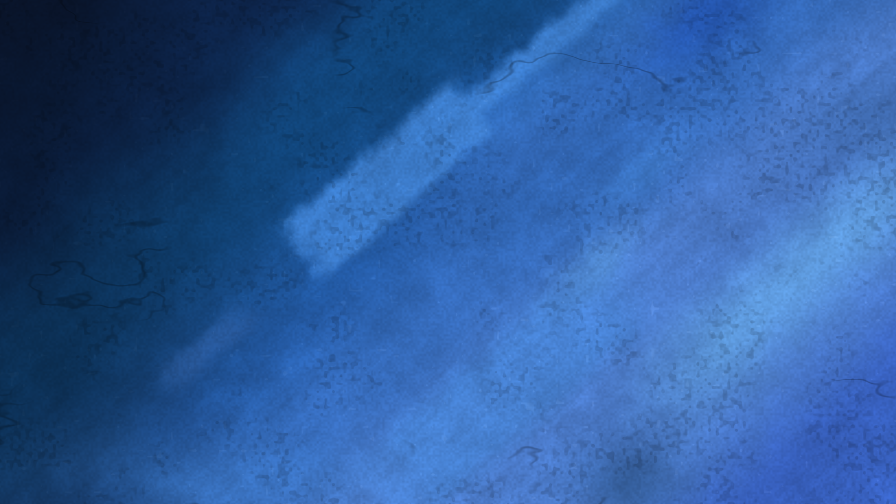
Write a Shadertoy shader that draws this background.

```glsl
// A worn blue wall painted with broad diagonal brush strokes.
// A colour ramp runs across the stroke direction; soft rotated boxes add the
// strokes and glows, and layered noise adds bristles, stains, cracks and grain.

const float STROKE_ANGLE = 0.716;
const float EDGE_WOBBLE = 0.035;
const float BRISTLE_AMOUNT = 0.05;
const float STAIN_AMOUNT = 0.16;
const float GRAIN_AMOUNT = 0.10;

const vec3 NIGHT = vec3(0.050, 0.110, 0.230);
const vec3 NAVY = vec3(0.055, 0.155, 0.320);
const vec3 TEAL = vec3(0.065, 0.270, 0.480);
const vec3 COBALT = vec3(0.140, 0.355, 0.650);
const vec3 AZURE = vec3(0.215, 0.425, 0.740);
const vec3 PERIWINKLE = vec3(0.295, 0.480, 0.790);
const vec3 SKY = vec3(0.270, 0.530, 0.850);
const vec3 PALE = vec3(0.380, 0.625, 0.880);
const vec3 ROYAL = vec3(0.205, 0.360, 0.740);
const vec3 DEEP = vec3(0.120, 0.310, 0.690);
const vec3 SLATE = vec3(0.170, 0.320, 0.530);

float hash(vec2 p) {
    vec3 q = fract(p.xyx * vec3(0.1031, 0.1030, 0.0973));
    q += dot(q, q.yzx + 33.33);
    return fract((q.x + q.y) * q.z);
}

float noise(vec2 p) {
    vec2 cell = floor(p), f = fract(p);
    f = f * f * (3.0 - 2.0 * f);
    float low = mix(hash(cell), hash(cell + vec2(1, 0)), f.x);
    float high = mix(hash(cell + vec2(0, 1)), hash(cell + vec2(1, 1)), f.x);
    return mix(low, high, f.y);
}

float fbm(vec2 p) {
    float sum = 0.0, weight = 0.5;
    for (int i = 0; i < 5; i++) {
        sum += weight * noise(p);
        p = mat2(1.6, 1.2, -1.2, 1.6) * p + 7.3;
        weight *= 0.5;
    }
    return sum;
}

// Box mask with a separate edge softness on each axis.
float softBox(vec2 p, vec2 center, vec2 halfSize, vec2 softness) {
    vec2 d = abs(p - center) - halfSize;
    vec2 mask = 1.0 - smoothstep(-softness, softness, d);
    return mask.x * mask.y;
}

float glow(vec2 p, vec2 center, vec2 radius) {
    vec2 d = (p - center) / radius;
    return exp(-dot(d, d));
}

// Background colour by distance across the strokes.
vec3 ramp(float v) {
    vec3 c = mix(NIGHT, NAVY, smoothstep(-0.75, -0.42, v));
    c = mix(c, TEAL, smoothstep(-0.45, -0.17, v));
    c = mix(c, COBALT, smoothstep(-0.15, 0.16, v));
    c = mix(c, AZURE, smoothstep(0.10, 0.32, v));
    return mix(c, PERIWINKLE, smoothstep(0.30, 0.48, v));
}

void mainImage(out vec4 fragColor, in vec2 fragCoord) {
    vec2 p = fragCoord / iResolution.y;
    float aspect = iResolution.x / iResolution.y;
    p.x *= 1.7778 / aspect;

    // Stroke frame: x runs along the brush, y towards the lower right.
    vec2 along = vec2(cos(STROKE_ANGLE), sin(STROKE_ANGLE));
    vec2 q = vec2(dot(p, along), dot(p, vec2(along.y, -along.x)));
    float rough = fbm(p * 24.0) - 0.48;
    float cloud = fbm(p * 5.0 + 11.0) - 0.48;
    vec2 s = q + EDGE_WOBBLE * vec2(rough * 2.0 + cloud, rough);

    // Ground, darkened towards the left side.
    vec3 col = ramp(q.y + 0.10 * cloud);
    col *= mix(0.68, 1.0, smoothstep(0.05, 0.65, p.x));
    col = mix(col, AZURE, 0.75 * softBox(s, vec2(1.45, 0.16), vec2(0.42, 0.09), vec2(0.25, 0.08)));
    col = mix(col, DEEP, 0.65 * glow(s, vec2(1.69, 0.19), vec2(0.14, 0.08)));

    // Bright central stroke and its narrow tail.
    col = mix(col, SKY, 0.78 * softBox(s, vec2(1.01, 0.02), vec2(0.22, 0.066), vec2(0.03, 0.018)));
    col = mix(col, SKY, 0.75 * softBox(s, vec2(1.42, 0.025), vec2(0.22, 0.026), vec2(0.06, 0.018)));
    col = mix(col, SKY, 0.22 * softBox(s, vec2(1.42, 0.08), vec2(0.25, 0.04), vec2(0.10, 0.04)));
    col = mix(col, PERIWINKLE, 0.25 * softBox(s, vec2(0.51, 0.035), vec2(0.10, 0.025), vec2(0.05, 0.02)));

    // Pale strokes and glows on the right.
    col = mix(col, SKY, 0.55 * softBox(s, vec2(0.91, 0.49), vec2(0.30, 0.085), vec2(0.12, 0.035)));
    col = mix(col, PALE, 0.45 * glow(s, vec2(1.21, 0.42), vec2(0.10, 0.04)));
    col = mix(col, SKY, 0.45 * glow(s, vec2(1.39, 0.34), vec2(0.12, 0.04)));
    col = mix(col, PALE, 0.85 * softBox(s, vec2(1.48, 0.70), vec2(0.32, 0.07), vec2(0.16, 0.07)));
    col = mix(col, ROYAL, 0.85 * smoothstep(0.80, 0.98, s.y));
    col = mix(col, SLATE, 0.75 * glow(p + 0.10 * cloud, vec2(1.27, 0.06), vec2(0.11, 0.08)));
    col = mix(col, SLATE, 0.35 * glow(p, vec2(1.72, 0.77), vec2(0.14, 0.09)));
    col = mix(col, SKY, 0.35 * glow(p + 0.15 * cloud, vec2(0.45, 0.04), vec2(0.32, 0.09)));

    // Bristle streaks, stains and thin broken cracks.
    float bristle = noise(q * vec2(5.0, 95.0)) + noise(q * vec2(9.0, 40.0)) - 1.0;
    col *= 1.0 + BRISTLE_AMOUNT * bristle * (0.4 + noise(p * 6.0));
    col *= 1.0 + STAIN_AMOUNT * (rough + cloud);
    float crackLine = abs(fbm(p * vec2(2.5, 6.0) + 3.0) - 0.5);
    float crack = (1.0 - smoothstep(0.0, 0.012, crackLine)) * smoothstep(0.60, 0.80, noise(p * 7.0 + 4.0));
    col *= 1.0 - 0.22 * crack;

    // Pitted grain and sparse light flecks.
    float pits = smoothstep(0.55, 0.85, noise(p * 130.0)) * smoothstep(0.42, 0.62, fbm(p * 9.0 + 20.0));
    float flecks = smoothstep(0.90, 0.98, noise(p * 85.0 + 50.0));
    col *= 1.0 - 0.13 * pits + GRAIN_AMOUNT * (noise(p * 230.0) - 0.5);
    col += 0.05 * flecks * col.b;
    fragColor = vec4(clamp(col, 0.0, 1.0), 1.0);
}
```
